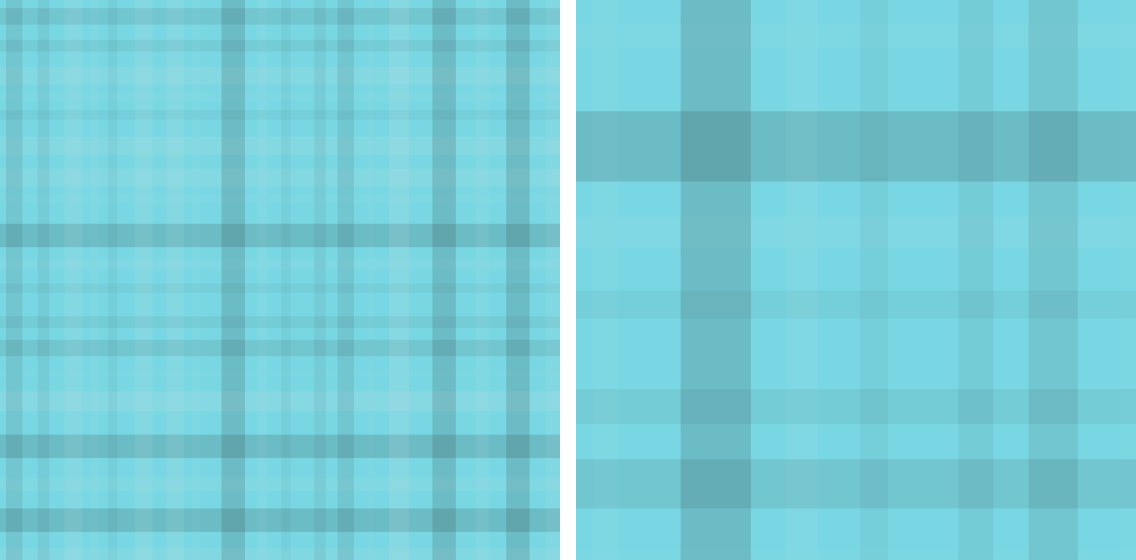
Left, the full canvas; right, a detail of the centre.
This pattern is drawn by a WebGL 2 fragment shader. Its source:

```glsl
#version 300 es
precision highp float;
// Turquoise plaid: one uneven band sequence laid across and down in translucent tints.

#define THREADS 478.0          // thread units across the canvas
#define WARP_SHIFT 0.1         // start of the vertical bands, in threads
#define WEFT_SHIFT 2.0         // start of the horizontal bands, from the top
#define MIN_WIDTH 5.0          // width of the lightest band, in threads
#define MIN_OPACITY 0.02
#define MAX_OPACITY 0.15
#define GROUND vec3(0.475, 0.845, 0.890)
#define DARK_TINT vec3(0.133)
#define LIGHT_TINT vec3(0.867)

uniform vec2 u_resolution;
out vec4 fragColor;

const int BANDS = 19;

// Ground left free before each band, in threads.
const int GAPS[BANDS] = int[BANDS](
    5, 13, 13, 7, 8, 15, 12, 7, 18, 10, 12, 20, 10, 12, 13, 20, 17, 15, 14);

// Weight 0..15 sets both width and opacity; odd is dark, even is light.
const int WEIGHTS[BANDS] = int[BANDS](
    9, 5, 10, 2, 3, 10, 10, 2, 15, 4, 3, 5, 9, 0, 12, 15, 6, 15, 8);

// Antialiased coverage of the interval from start to end.
float bandCoverage(float position, float start, float end, float pixel) {
    float covered = min(position + 0.5 * pixel, end)
                  - max(position - 0.5 * pixel, start);
    return clamp(covered / pixel, 0.0, 1.0);
}

// Lays the whole band sequence over a colour along one axis.
vec3 layBands(vec3 color, float position, float pixel) {
    float start = 0.0;
    for (int i = 0; i < BANDS; i++) {
        float weight = float(WEIGHTS[i]);
        start += float(GAPS[i]);
        float end = start + MIN_WIDTH + weight;
        float opacity = mix(MIN_OPACITY, MAX_OPACITY, weight / 15.0);
        vec3 tint = WEIGHTS[i] % 2 == 1 ? DARK_TINT : LIGHT_TINT;
        color = mix(color, tint, opacity * bandCoverage(position, start, end, pixel));
        start = end;
    }
    return color;
}

void main() {
    vec2 uv = gl_FragCoord.xy / u_resolution;
    vec2 pixel = THREADS / u_resolution;

    // Horizontal bands count down from the top, vertical ones from the left.
    float weft = (1.0 - uv.y) * THREADS - WEFT_SHIFT;
    float warp = uv.x * THREADS - WARP_SHIFT;

    vec3 color = layBands(GROUND, weft, pixel.y);
    color = layBands(color, warp, pixel.x);
    fragColor = vec4(color, 1.0);
}
```
